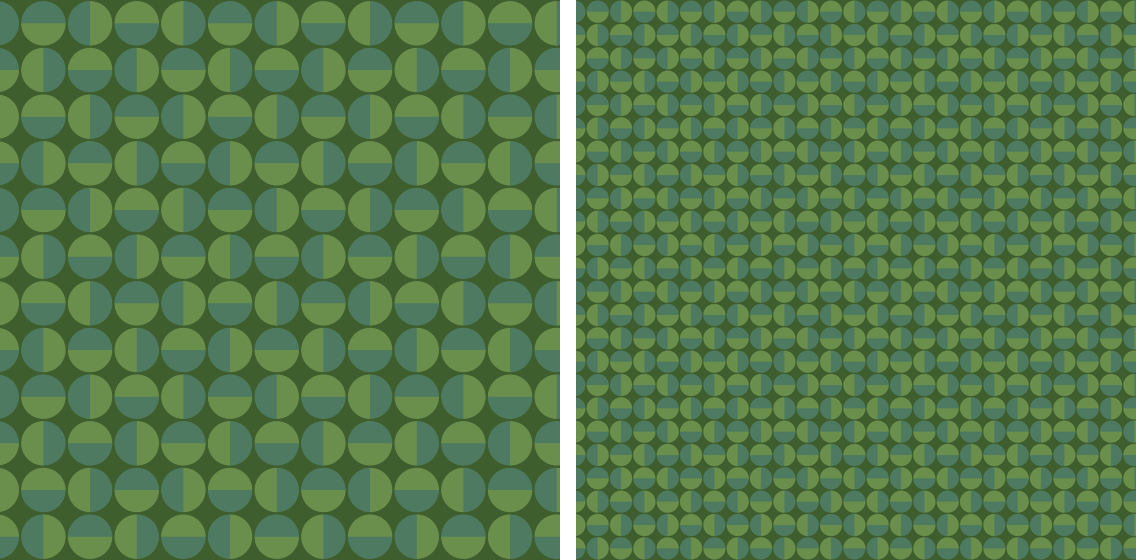
Left, the tile; right, the same tile 2 across and 2 down.
Write a three.js fragment shader that draws this pattern.

```glsl
varying vec2 vUv;

const float REPEATS = 12.0;          // discs across and down
const float RADIUS = 0.476;          // in cells
const float SOFTNESS = 0.012;        // half width of an edge, in cells
const vec2 SHIFT = vec2(0.57, 0.0);  // grid offset, in cells
const vec3 GROUND = vec3(0.246, 0.370, 0.180);
const vec3 LEAF = vec3(0.416, 0.556, 0.294);
const vec3 TEAL = vec3(0.303, 0.480, 0.377);

const float QUARTER_TURN = 1.57079633;

// Coverage of the region where the signed distance is negative
float inside(float dist) {
  return 1.0 - smoothstep(-SOFTNESS, SOFTNESS, dist);
}

// Quarter turns of a disc: rows alternate between turning forward and back
float quarterTurns(vec2 cell) {
  float row = REPEATS - 1.0 - cell.y;
  float direction = 1.0 - 2.0 * mod(row, 2.0);
  return mod(row + direction * cell.x, 4.0);
}

void main() {
  vec2 grid = vUv * REPEATS + SHIFT;
  vec2 cell = mod(floor(grid), REPEATS);
  vec2 local = fract(grid) - 0.5;

  // Two-tone disc, with the teal half facing the turned direction
  float angle = quarterTurns(cell) * QUARTER_TURN;
  vec2 facing = vec2(cos(angle), sin(angle));
  vec3 disc = mix(LEAF, TEAL, inside(-dot(local, facing)));

  vec3 color = mix(GROUND, disc, inside(length(local) - RADIUS));
  gl_FragColor = vec4(color, 1.0);
}
```
